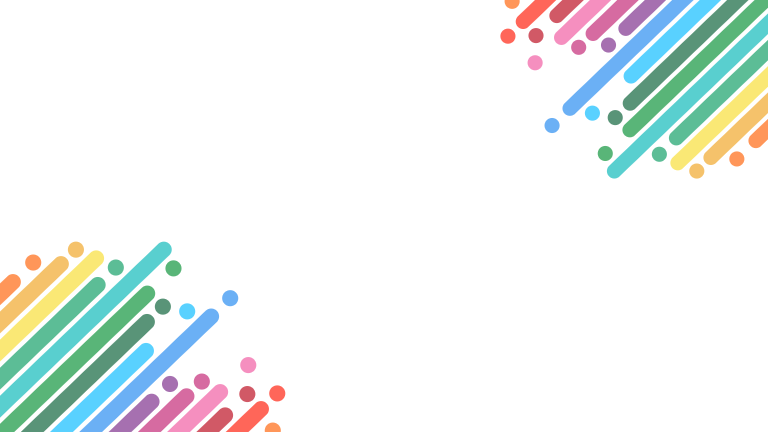
This background is drawn by a WebGL 2 fragment shader. Its source:

```glsl
#version 300 es
precision highp float;
// Two opposite corners of slanted rainbow bars with round ends and loose dots, on white.

uniform vec2 u_resolution;
out vec4 fragColor;

// Lengths are in canvas heights.
const int LANES = 15;
const int HUES = 14;
const float ANGLE = 0.7645;          // slant of the bars
const float FIRST_LANE = -0.2299;    // sideways offset of the first bar's axis
const float LANE_STEP = 0.0469;
const float LAST_LANE_SHIFT = 0.008; // extra offset of the final dot
const float BAR_RADIUS = 0.0183;
const float DOT_RADIUS = 0.0186;
const float FAR_SCALE = 0.938;       // size of the upper right group
const float NONE = -9.0;             // places an unused part off the canvas
const vec3 BACKGROUND = vec3(1.0);

// Position of each bar's tip and each dot along its lane.
const float BAR_TIP[LANES] = float[](
  0.262, 0.371, 0.439, 0.399, 0.566, 0.468, 0.422, 0.374,
  0.538, 0.302, 0.369, 0.432, 0.403, 0.473, NONE);
const float DOT_POS[LANES] = float[](
  0.327, 0.419, NONE, 0.457, NONE, 0.552, 0.473, 0.506,
  0.599, 0.361, 0.418, 0.522, 0.474, 0.525, 0.458);

const vec3 PALETTE[HUES] = vec3[](
  vec3(1.00, 0.59, 0.35), vec3(0.96, 0.76, 0.42), vec3(0.98, 0.91, 0.46),
  vec3(0.36, 0.74, 0.59), vec3(0.35, 0.81, 0.81), vec3(0.35, 0.71, 0.47),
  vec3(0.35, 0.58, 0.47), vec3(0.35, 0.82, 1.00), vec3(0.42, 0.69, 0.96),
  vec3(0.65, 0.44, 0.69), vec3(0.84, 0.42, 0.63), vec3(0.96, 0.56, 0.75),
  vec3(0.82, 0.35, 0.40), vec3(1.00, 0.40, 0.35));

// Distance to a bar that ends in a round cap at the origin and runs toward -x.
float barDistance(vec2 p) {
  return length(vec2(max(p.x, 0.0), p.y)) - BAR_RADIUS;
}

void main() {
  vec2 p = gl_FragCoord.xy / u_resolution.y;
  vec2 corner = vec2(u_resolution.x / u_resolution.y, 1.0);
  float pixel = 1.0 / u_resolution.y;

  // The right half repeats the left group, turned about and slightly smaller.
  if (p.x > 0.5 * corner.x) {
    p = (corner - p) / FAR_SCALE;
    pixel /= FAR_SCALE;
  }

  // Axes along and across the bars.
  vec2 direction = vec2(cos(ANGLE), sin(ANGLE));
  float along = dot(p, direction);
  float across = dot(p, vec2(direction.y, -direction.x)) - FIRST_LANE;

  vec3 color = BACKGROUND;
  for (int i = 0; i < LANES; i++) {
    float shift = i == LANES - 1 ? LAST_LANE_SHIFT : 0.0;
    float side = across - float(i) * LANE_STEP - shift;
    float bar = barDistance(vec2(along - BAR_TIP[i], side));
    float spot = length(vec2(along - DOT_POS[i], side)) - DOT_RADIUS;
    float coverage = clamp(0.5 - min(bar, spot) / pixel, 0.0, 1.0);
    color = mix(color, PALETTE[i % HUES], coverage);
  }
  fragColor = vec4(color, 1.0);
}
```
